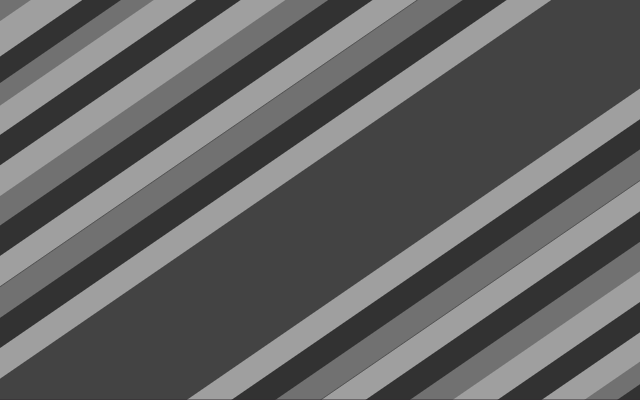
Give the GLSL for this background, as a Shadertoy shader.

```glsl
// Flat grey diagonal stripes mirrored about a broad dark central band.
// A signed distance across the diagonal is folded with abs(), then each
// stripe is layered over the previous one with an antialiased step.

const float SLOPE = 0.687;         // rise of the stripes per unit of width
const float BAND_SHIFT = 0.0841;   // band axis below the canvas centre
const float SEAM_OFFSET = 0.4168;  // thin line between mid and light stripes
const float SEAM_HALF = 0.0011;
const float RIM_HEIGHT = 0.002;    // faint rim along the bottom

const vec3 BASE = vec3(0.263);
const vec3 RIM = vec3(0.20, 0.17, 0.19);
const float LIGHT = 0.624;
const float MID = 0.443;
const float DARK = 0.196;

// Stripe starts, measured vertically from the band axis in canvas heights
const int STRIPES = 13;
const float EDGES[STRIPES] = float[STRIPES](
    0.1869, 0.2635, 0.3390, 0.4163, 0.4938, 0.5700, 0.6435,
    0.7204, 0.7963, 0.8696, 0.9260, 0.9923, 1.0808);
const float TONES[STRIPES] = float[STRIPES](
    LIGHT, DARK, MID, LIGHT, DARK, MID, LIGHT,
    DARK, LIGHT, MID, DARK, LIGHT, MID);

// Coverage of the half plane where dist is positive
float coverage(float dist, float pixel) {
    return clamp(dist / pixel + 0.5, 0.0, 1.0);
}

void mainImage(out vec4 fragColor, in vec2 fragCoord) {
    vec2 p = (fragCoord - 0.5 * iResolution.xy) / iResolution.y;
    float pixel = length(vec2(SLOPE, 1.0)) / iResolution.y;

    // Mirrored distance from the axis of the central band
    float across = abs(SLOPE * p.x - p.y - BAND_SHIFT);

    // Stripes, from the band outwards
    vec3 color = BASE;
    for (int i = 0; i < STRIPES; i++) {
        color = mix(color, vec3(TONES[i]), coverage(across - EDGES[i], pixel));
    }

    // Thin seam, keeping its true width when narrower than a pixel
    float seam = coverage(across - SEAM_OFFSET + SEAM_HALF, pixel)
               - coverage(across - SEAM_OFFSET - SEAM_HALF, pixel);
    color = mix(color, BASE, seam);

    // Faint rim on the lower border
    float rim = coverage(RIM_HEIGHT - (p.y + 0.5), 1.0 / iResolution.y);
    color = mix(color, RIM, 0.6 * rim);

    fragColor = vec4(color, 1.0);
}
```
